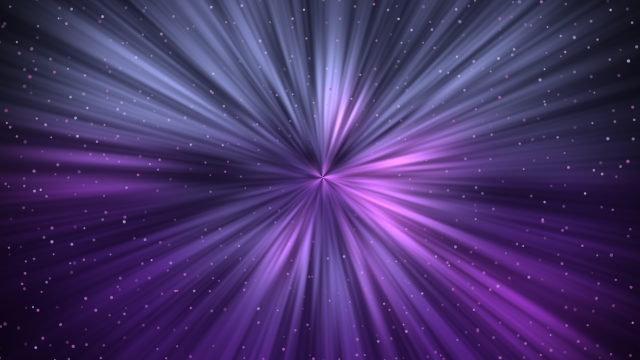
Reproduce this background procedurally as a WebGL 2 fragment shader.

```glsl
#version 300 es
precision highp float;

uniform vec2 u_resolution;
out vec4 outColor;

const float PI = 3.14159;
const float TAU = 6.28318;

const vec3 NIGHT_TOP = vec3(0.07, 0.07, 0.14);
const vec3 NIGHT_LOW = vec3(0.095, 0.03, 0.18);
const vec3 SLATE = vec3(0.46, 0.49, 0.66);
const vec3 VIOLET = vec3(0.34, 0.14, 0.51);
const vec3 MAGENTA = vec3(0.66, 0.20, 0.73);
const vec3 PINK = vec3(0.80, 0.38, 0.77);
const vec3 LAVENDER = vec3(0.80, 0.72, 0.95);

float hash(vec2 p) {
    return fract(sin(dot(p, vec2(127.1, 311.7))) * 4375.85);
}

// Soft patch in polar space: x is the angle, y is the radius.
float lobe(vec2 polar, vec2 center, vec2 size) {
    vec2 d = polar - center;
    d.x = mod(d.x + PI, TAU) - PI;
    d /= size;
    return exp(-dot(d, d));
}

// Layered angular sines, seamless around the circle and broken along the radius.
float rays(vec2 polar, float baseFrequency, float seed) {
    float sum = 0.0;
    float amplitude = 0.5;
    float frequency = baseFrequency;
    float depth = log(polar.y + 0.015);
    for (int i = 0; i < 8; i++) {
        float k = float(i) + seed;
        float whole = floor(frequency);
        float bend = 1.6 * sin(3.0 * polar.x + k * 2.3)
                   + 1.3 * sin(8.0 * polar.x - k * 1.7)
                   + 0.9 * sin(depth * 2.2 + k * 3.1);
        float blur = 0.0021 * whole / max(polar.y, 0.002);
        float reach = sin(depth * 4.0 + k * 4.7 + 3.0 * sin(7.0 * polar.x + k));
        sum += amplitude * (0.65 + 0.6 * reach) * exp(-blur * blur)
             * sin(whole * polar.x + k * 5.3 + bend);
        frequency *= 1.43;
        amplitude *= 0.9;
    }
    return sum;
}

// One jittered dot per occupied cell; x is coverage, y is a colour seed.
vec2 stars(vec2 p, float cellSize, float seed, float pixel) {
    vec2 grid = p / cellSize + seed;
    vec2 cell = floor(grid);
    vec2 jitter = vec2(hash(cell + 3.1), hash(cell + 17.7));
    float d = length(fract(grid) - mix(vec2(0.15), vec2(0.85), jitter)) * cellSize;
    float size = mix(0.0014, 0.0034, hash(cell + 29.3)) * (0.75 + 0.5 * length(p));
    float disc = 1.0 - smoothstep(size - pixel * 0.5, size + pixel, d);
    float present = step(0.45, hash(cell + 41.9));
    float strength = mix(0.2, 0.8, hash(cell + 53.3));
    return vec2(disc * present * strength, hash(cell + 67.1));
}

// Pink light concentrated in a few directions.
float magentaLight(vec2 q) {
    float light = 0.85 * lobe(q, vec2(0.20, 0.21), vec2(0.30, 0.18));
    light += 0.55 * lobe(q, vec2(-0.15, 0.13), vec2(0.40, 0.13));
    light += 0.95 * lobe(q, vec2(-0.52, 0.20), vec2(0.27, 0.15));
    light += 0.58 * lobe(q, vec2(-0.57, 0.62), vec2(0.19, 0.36));
    light += 0.75 * lobe(q, vec2(1.25, 0.17), vec2(0.28, 0.10));
    light += 0.50 * lobe(q, vec2(-1.10, 0.26), vec2(0.16, 0.20));
    light += 0.60 * lobe(q, vec2(-2.02, 0.20), vec2(0.25, 0.12));
    light += 0.30 * lobe(q, vec2(3.06, 0.70), vec2(0.12, 0.36));
    light += 0.32 * lobe(q, vec2(-3.07, 0.75), vec2(0.10, 0.32));
    return light;
}

// Pale haze across the upper half and below the core.
float coolLight(vec2 q) {
    float light = 0.50 * lobe(q, vec2(2.65, 0.56), vec2(0.32, 0.32));
    light += 0.35 * lobe(q, vec2(2.10, 0.40), vec2(0.35, 0.22));
    light += 0.60 * lobe(q, vec2(1.45, 0.24), vec2(0.45, 0.14));
    light += 0.55 * lobe(q, vec2(0.60, 0.46), vec2(0.30, 0.27));
    light += 0.30 * lobe(q, vec2(-1.80, 0.24), vec2(0.80, 0.15));
    return light;
}

// Dim gaps between the beams and around the core.
float shadow(vec2 q) {
    float dark = 0.75 * lobe(q, vec2(3.14, 0.30), vec2(0.24, 0.17));
    dark += 0.50 * lobe(q, vec2(-0.08, 0.53), vec2(0.13, 0.15));
    dark += 0.85 * lobe(q, vec2(2.15, 0.06), vec2(0.35, 0.045));
    dark += 0.75 * lobe(q, vec2(0.85, 0.055), vec2(0.25, 0.05));
    dark += 0.40 * lobe(q, vec2(0.22, 0.82), vec2(0.13, 0.25));
    dark += 0.45 * lobe(q, vec2(-2.55, 0.90), vec2(0.40, 0.25));
    return clamp(dark, 0.0, 0.9);
}

void main() {
    float pixel = 1.0 / u_resolution.y;
    vec2 p = (gl_FragCoord.xy - 0.5 * u_resolution) * pixel - vec2(0.007);
    float radius = length(p);
    vec2 polar = vec2(atan(p.y, p.x + 1e-5), radius);

    // Broad beams and fine streaks
    float broad = rays(polar, 6.0, 2.0);
    float streak = smoothstep(-1.8, 1.8, 0.65 * broad + 0.85 * rays(polar, 23.0, 9.0));
    float open = 1.0 - shadow(polar);

    // Cool upper half, violet lower half, slate ring around the core
    float cool = smoothstep(-0.10, 0.22, p.y + 0.03 * broad);
    cool = max(cool, 0.7 * exp(-pow((radius - 0.27) / 0.2, 2.0)));
    float haze = (0.82 - 0.22 * cool) * exp(-1.3 * radius * radius) + coolLight(polar);
    vec3 color = mix(NIGHT_LOW, NIGHT_TOP, smoothstep(-0.4, 0.4, p.y));
    color += mix(VIOLET, SLATE, cool) * haze * open * (0.15 + 1.05 * streak);

    // Magenta beams and a small broken core
    float glow = magentaLight(polar) * (0.45 + 0.8 * streak);
    color += mix(MAGENTA, PINK, exp(-4.0 * radius * radius)) * glow * open * 0.72;
    float arms = 0.5 + 0.5 * sin(5.0 * polar.x + 1.0 + 25.0 * radius);
    color += PINK * 0.6 * arms * exp(-radius * radius / 0.0016);
    color *= 1.0 - 0.6 * smoothstep(0.65, 1.08, radius);

    // Scattered dust, pinker toward the bottom
    for (int i = 0; i < 2; i++) {
        float layer = float(i);
        vec2 dust = stars(p, 0.047 + 0.018 * layer, 11.3 + 23.7 * layer, pixel);
        float pink = smoothstep(0.3, 0.7, dust.y - 0.5 * p.y);
        vec3 dustColor = mix(LAVENDER, PINK, pink);
        color = mix(color, dustColor, dust.x * smoothstep(0.03, 0.25, radius));
    }

    outColor = vec4(min(color, 1.0), 1.0);
}
```
